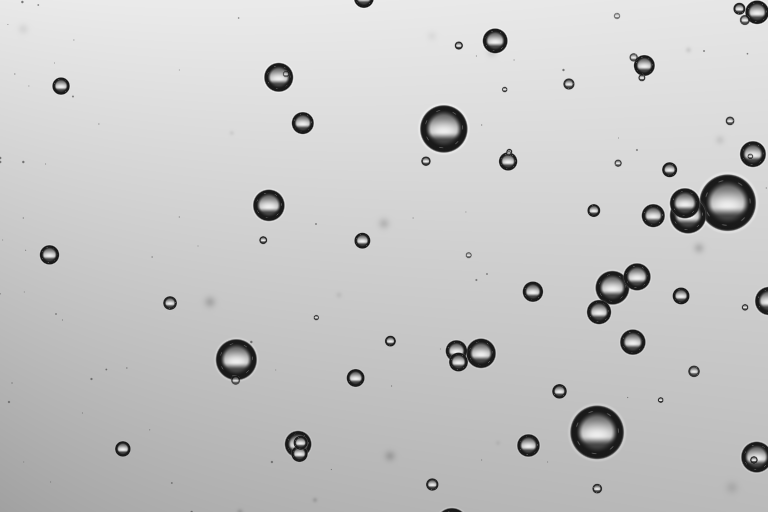
Write a WebGL 1 fragment shader that draws this texture.

```glsl
precision highp float;
uniform vec2 u_resolution;

const int BUBBLES = 70;
const int SPECKS = 60;
const int SMUDGES = 16;
const float WIDTH = 1.5;             // canvas width in canvas heights
const vec2 START = vec2(0.87, 0.60); // first point of the scatter sequence
const vec2 STEP = vec2(0.75488, 0.56984);
const float CROWD_RIGHT = 0.6;       // below 1 crowds bubbles to the right
const float CROWD_LEFT = 2.3;        // above 1 crowds specks to the left
const float SMALLEST = 0.005;
const float MEDIUM = 0.03;
const float GIANT = 0.02;
const float FLOOR_TONE = 0.70;
const float TOP_TONE = 0.92;
const float RIM_TONE = 0.10;
const float GLOW_TONE = 0.93;
const float UPPER_TONE = 0.38;
const float LOWER_TONE = 0.27;
const float SOFTNESS = 0.0012;

float hash(float n) {
  return fract(sin(n * 12.9898 + 4.137) * 43758.5453);
}

vec2 hash2(float n) {
  return vec2(hash(n), hash(n + 57.3));
}

float backdrop(vec2 p) {
  float tone = mix(FLOOR_TONE, TOP_TONE, p.y);
  float x = p.x / WIDTH;
  tone += 0.05 * (x - 0.4) * (1.0 - 1.6 * p.y);
  tone -= 0.05 * pow(1.0 - x, 5.0) * (1.0 - 0.6 * p.y);
  return tone;
}

// Sizes fall with the index, so small bubbles lie over large ones.
float bubbleRadius(float i) {
  float rest = 1.0 - i / float(BUBBLES);
  return SMALLEST + MEDIUM * pow(rest, 1.5) + GIANT * exp(-0.12 * i * i);
}

vec2 scatter(float i) {
  vec2 u = fract(START + i * STEP);
  vec2 spot = vec2(1.03 * WIDTH * pow(u.x, CROWD_RIGHT), 1.04 * u.y - 0.02);
  return spot + (hash2(i) - 0.5) * 0.12 * smoothstep(0.0, 12.0, i);
}

// Every fifth bubble clings to a larger one.
vec2 bubbleCenter(float i) {
  if (mod(i, 5.0) < 3.5) return scatter(i);
  float host = 5.0 * floor(i / 10.0);
  float angle = 6.2832 * hash(i + 9.0);
  float gap = (bubbleRadius(host) + bubbleRadius(i)) * mix(0.85, 1.03, hash(i + 31.0));
  return scatter(host) + gap * vec2(cos(angle), sin(angle));
}

// Dark rim around a bright band that fades upward and drops off below.
float bubbleTone(vec2 q) {
  float d = length(q);
  float above = mix(GLOW_TONE, UPPER_TONE, smoothstep(-0.1, 0.72, q.y));
  float below = mix(GLOW_TONE, LOWER_TONE, smoothstep(0.12, 0.5, -q.y));
  float core = min(above, below) * (1.0 - 0.5 * q.x * q.x);
  float tone = mix(core, RIM_TONE, smoothstep(0.52, 0.80, length(q - vec2(0.0, 0.02))));
  float dashes = smoothstep(0.5, 1.0, sin(7.0 * atan(q.y, q.x) + 1.0));
  tone += 0.22 * dashes * (1.0 - smoothstep(0.0, 0.04, abs(d - 0.80)));
  return tone + 0.2 * smoothstep(0.93, 1.0, d);
}

float drawBubble(float base, vec2 p, float i, float blur) {
  float r = bubbleRadius(i);
  vec2 q = (p - bubbleCenter(i)) / r;
  float d = length(q);
  if (d > 1.6) return base;
  float edge = blur / r;
  float halo = smoothstep(1.0, 1.04, d) * (1.0 - smoothstep(1.04, 1.14, d));
  float cover = 1.0 - smoothstep(1.0 - edge, 1.0 + edge, d);
  float small = 1.0 - smoothstep(0.006, 0.016, r);
  float opacity = 1.0 - 0.45 * small * hash(i + 77.0);
  return mix(base + 0.05 * halo, bubbleTone(q), cover * opacity);
}

void main() {
  vec2 p = gl_FragCoord.xy / u_resolution.y;
  float blur = max(0.8 / u_resolution.y, SOFTNESS);
  float tone = backdrop(p);

  // Faint smudges out of focus
  for (int k = 0; k < SMUDGES; k++) {
    float i = float(k);
    vec2 spot = hash2(i + 200.0) * vec2(WIDTH, 1.0);
    float size = mix(0.004, 0.012, hash(i + 240.0));
    float d = length(p - spot) / size;
    tone -= mix(0.03, 0.13, hash(i + 260.0)) * exp(-d * d);
  }

  // Fine dark specks
  for (int k = 0; k < SPECKS; k++) {
    float i = float(k);
    vec2 u = hash2(i + 400.0);
    vec2 spot = vec2(WIDTH * pow(u.x, CROWD_LEFT), u.y);
    float size = mix(0.0006, 0.0024, pow(hash(i + 480.0), 2.0));
    float cover = 1.0 - smoothstep(size - blur, size + blur, length(p - spot));
    tone = mix(tone, 0.3, 0.75 * cover);
  }

  for (int k = 0; k < BUBBLES; k++) {
    tone = drawBubble(tone, p, float(k), blur);
  }
  gl_FragColor = vec4(vec3(clamp(tone, 0.0, 1.0)), 1.0);
}
```
